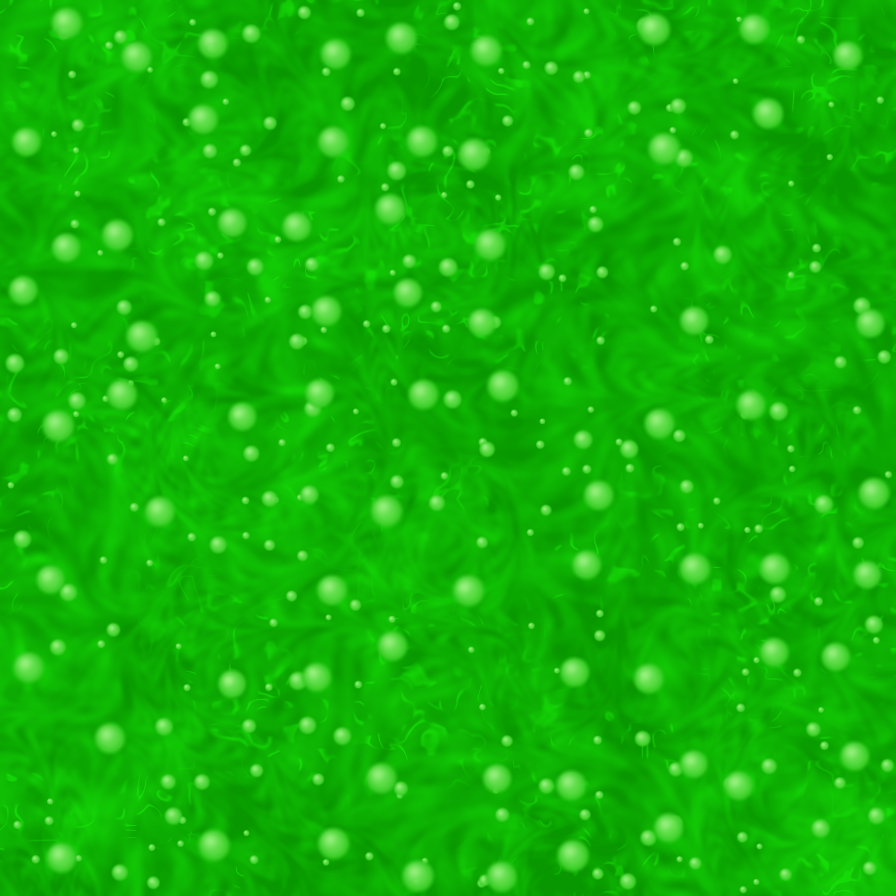
Write a three.js fragment shader that draws this texture.

```glsl
varying vec2 vUv;

const vec3 DARK_GREEN  = vec3(0.035, 0.61, 0.0);
const vec3 LIGHT_GREEN = vec3(0.07, 0.79, 0.02);
const vec3 RIM_COLOR   = vec3(0.20, 0.80, 0.13);
const vec3 BODY_COLOR  = vec3(0.36, 0.87, 0.27);
const vec3 SHINE_COLOR = vec3(0.64, 0.96, 0.54);

const float BASE_LEVEL      = 0.42;
const float PATCH_SCALE     = 6.0;
const float PATCH_CONTRAST  = 1.05;
const float FLOW_SCALE      = 8.0;
const float STREAK_SCALE    = 85.0;
const float STREAK_STEP     = 0.0045;
const float STREAK_CONTRAST = 1.5;
const float FLECK_SCALE     = 62.0;
const float FLECK_STRENGTH  = 0.75;

const vec2  SHINE_OFFSET   = vec2(-0.2, 0.24);
const float BUBBLE_OPACITY = 0.92;

vec2 hash2(vec2 p) {
  vec3 q = fract(p.xyx * vec3(0.1031, 0.1030, 0.0973));
  q += dot(q, q.yzx + 33.33);
  return fract((q.xx + q.yz) * q.zy);
}

float noise(vec2 p) {
  vec2 i = floor(p);
  vec2 f = fract(p);
  f = f * f * (3.0 - 2.0 * f);
  float low  = mix(hash2(i).x, hash2(i + vec2(1.0, 0.0)).x, f.x);
  float high = mix(hash2(i + vec2(0.0, 1.0)).x, hash2(i + 1.0).x, f.x);
  return mix(low, high, f.y);
}

float fbm(vec2 p) {
  float sum = 0.0;
  float weight = 0.5;
  for (int i = 0; i < 4; i++) {
    sum += weight * noise(p);
    p = mat2(1.6, 1.2, -1.2, 1.6) * p + 17.3;
    weight *= 0.5;
  }
  return sum / 0.9375;
}

// Fine noise smeared along a swirling flow direction
float streaks(vec2 p) {
  float angle = 12.0 * noise(p * FLOW_SCALE + 40.0);
  vec2 dir = vec2(cos(angle), sin(angle));
  float sum = 0.0;
  for (int i = -4; i <= 4; i++) {
    sum += noise((p + dir * float(i) * STREAK_STEP) * STREAK_SCALE + 90.0);
  }
  return sum / 9.0;
}

// Short bright curls gathered in patches
float flecks(vec2 p) {
  vec2 warp = vec2(noise(p * 34.0 + 5.0), noise(p * 34.0 + 61.0));
  float ridge = 1.0 - abs(2.0 * noise(p * FLECK_SCALE + 2.5 * warp) - 1.0);
  float gaps = smoothstep(0.5, 0.8, noise(p * 75.0 + 130.0));
  float area = smoothstep(0.35, 0.7, noise(p * 11.0 + 23.0));
  return smoothstep(0.7, 1.0, ridge) * gaps * area;
}

vec3 liquid(vec2 p) {
  vec2 warp = vec2(fbm(p * 7.0 + 11.0), fbm(p * 7.0 + 53.0)) - 0.5;
  float level = BASE_LEVEL;
  level += PATCH_CONTRAST * (fbm(p * PATCH_SCALE + 2.5 * warp) - 0.5);
  level += STREAK_CONTRAST * (streaks(p) - 0.5);
  level += FLECK_STRENGTH * flecks(p);
  return mix(DARK_GREEN, LIGHT_GREEN, clamp(level, -0.1, 1.35));
}

// One jittered grid of shaded spheres, radii in canvas units
vec3 addBubbles(vec3 color, vec2 p, float cells, float chance, vec2 radii, float seed) {
  vec2 grid = p * cells;
  vec2 cell = floor(grid);
  vec2 pick = hash2(cell + seed);
  float density = mix(0.4, 1.6, noise(cell * 0.35 + seed));
  float present = step(pick.x, chance * density);
  float radius = mix(radii.x, radii.y, pick.y) * cells;
  vec2 center = mix(vec2(radius * 1.15), vec2(1.0 - radius * 1.15), hash2(cell + seed + 71.0));
  vec2 d = (fract(grid) - center) / radius;

  float dist = length(d);
  vec2 toShine = d - SHINE_OFFSET;
  float shine = exp(-5.5 * dot(toShine, toShine));
  vec3 ball = mix(BODY_COLOR, RIM_COLOR, smoothstep(0.35, 1.0, dist));
  ball = mix(ball, SHINE_COLOR, 0.9 * shine);
  float cover = 1.0 - smoothstep(0.72, 1.1, dist);
  return mix(color, ball, BUBBLE_OPACITY * cover * present);
}

void main() {
  vec3 color = liquid(vUv);
  color = addBubbles(color, vUv, 31.0, 0.15, vec2(0.0035, 0.0055), 7.0);
  color = addBubbles(color, vUv, 19.0, 0.28, vec2(0.0065, 0.0115), 211.0);
  color = addBubbles(color, vUv, 10.0, 0.72, vec2(0.0170, 0.0195), 401.0);
  gl_FragColor = vec4(color, 1.0);
}
```
